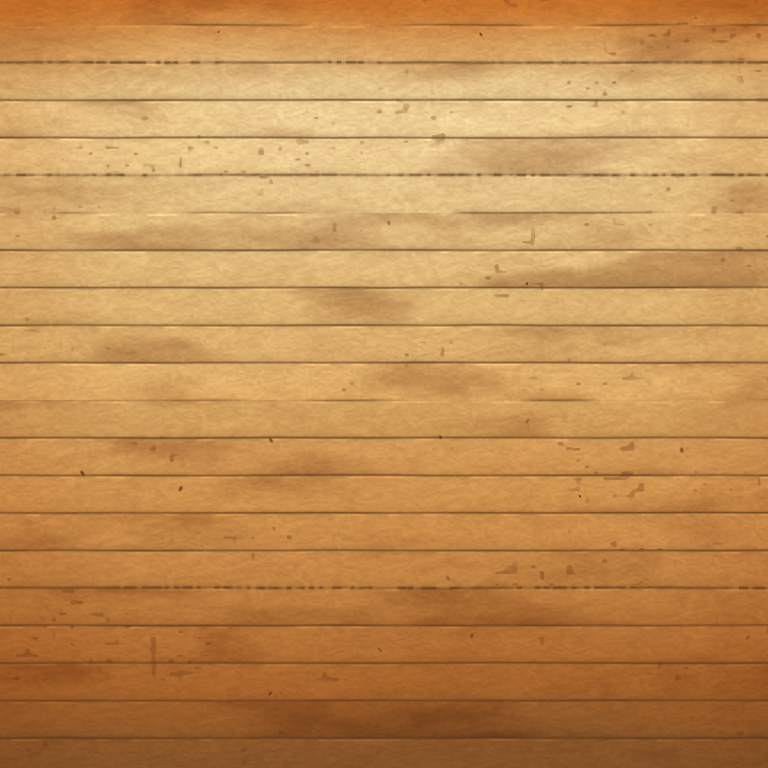
A three.js fragment shader for this texture:

```glsl
// Warm aged wooden slats stacked horizontally, with worn seams and paper-like grain.
varying vec2 vUv;

const float PITCH = 0.04886;        // slat height
const float FIRST_SEAM = 0.0391;    // height of the lowest seam
const float SEAM_WIDTH = 0.0015;
const float SEAM_WOBBLE = 0.0009;
const float SEAM_OPACITY = 0.72;
const float GRAIN = 0.15;
const float STAIN = 0.22;
const float SLAT_TINT = 0.05;
const float SPECK_CELLS = 15.0;
const float SPECK_CHANCE = 0.11;

const vec3 UMBER = vec3(0.53, 0.33, 0.16);
const vec3 RUST = vec3(0.65, 0.385, 0.165);
const vec3 CARAMEL = vec3(0.80, 0.555, 0.295);
const vec3 HONEY = vec3(0.87, 0.685, 0.42);
const vec3 CREAM = vec3(0.93, 0.80, 0.57);
const vec3 ORANGE = vec3(0.76, 0.44, 0.17);
const vec3 SEAM_COLOR = vec3(0.36, 0.23, 0.11);
const vec3 SPECK_COLOR = vec3(0.40, 0.20, 0.08);

float hash(vec2 p) {
  vec3 q = fract(vec3(p.xyx) * 0.1031);
  q += dot(q, q.yzx + 33.33);
  return fract((q.x + q.y) * q.z);
}

float noise(vec2 p) {
  vec2 i = floor(p);
  vec2 f = fract(p);
  f = f * f * (3.0 - 2.0 * f);
  return mix(mix(hash(i), hash(i + vec2(1.0, 0.0)), f.x),
             mix(hash(i + vec2(0.0, 1.0)), hash(i + vec2(1.0, 1.0)), f.x), f.y);
}

float fbm(vec2 p) {
  float sum = 0.0;
  float amp = 0.5;
  for (int i = 0; i < 4; i++) {
    sum += amp * noise(p);
    p = p * 2.03 + 17.3;
    amp *= 0.5;
  }
  return sum / 0.9375;
}

// Light falling over the whole wall, dark at the foot and orange at the top
vec3 wallColor(vec2 uv) {
  float y = uv.y + 0.05 * (fbm(uv * vec2(3.0, 5.0) + 4.0) - 0.5);
  vec3 c = mix(UMBER, RUST, smoothstep(0.0, 0.12, y));
  c = mix(c, CARAMEL, smoothstep(0.08, 0.34, y));
  c = mix(c, HONEY, smoothstep(0.32, 0.57, y));
  float glow = 1.0 - 0.75 * smoothstep(0.1, 0.55, abs(uv.x - 0.52));
  c = mix(c, CREAM, smoothstep(0.50, 0.84, y) * (0.4 + 0.6 * glow));
  c = mix(c, CARAMEL, 0.85 * smoothstep(0.87, 0.955, y));
  return mix(c, ORANGE, smoothstep(0.935, 1.0, y));
}

// Small dark flecks, one at most per cell
float specks(vec2 uv) {
  vec2 p = uv * SPECK_CELLS;
  vec2 cell = floor(p);
  vec2 center = 0.2 + 0.6 * vec2(hash(cell + 3.1), hash(cell + 8.7));
  vec2 d = (fract(p) - center) / SPECK_CELLS;
  d.x += d.y * (hash(cell + 5.3) - 0.5) * 1.6;
  float size = mix(0.0012, 0.0027, hash(cell + 12.9));
  float shape = 1.0 - smoothstep(0.4, 1.4, length(d * vec2(1.0, 0.7)) / size);
  return shape * step(hash(cell + 21.0), SPECK_CHANCE) * (0.35 + 0.55 * hash(cell + 31.0));
}

void main() {
  vec2 uv = vUv;
  float wobble = SEAM_WOBBLE * (noise(vec2(uv.x * 14.0, floor(uv.y / PITCH + 0.7))) - 0.5);
  float rows = (uv.y - FIRST_SEAM + wobble) / PITCH;
  float slat = floor(rows);
  float seam = floor(rows + 0.5);
  float d = (rows - seam) * PITCH;

  // Slat tint and stains that break at each seam
  vec3 color = wallColor(uv);
  float tint = hash(vec2(slat + 40.0, 7.0)) - 0.5;
  float stain = fbm(uv * vec2(5.0, 16.0) + vec2(slat * 3.7 + 60.0, 9.0));
  color *= 1.0 + SLAT_TINT * tint;
  color *= 1.0 - STAIN * smoothstep(0.5, 0.85, stain) * vec3(0.7, 1.0, 1.2);
  color *= 1.0 - 0.07 * smoothstep(0.34, 0.5, abs(uv.x - 0.5)) * vec3(0.5, 1.0, 1.5);

  // Fine fibres, pulp and small scratches
  float fibre = noise(uv * vec2(95.0, 290.0) + 3.0 * noise(uv * 40.0)) - 0.5;
  float pulp = noise(uv * vec2(240.0, 370.0) + 51.0) - 0.5;
  float cloud = fbm(uv * vec2(22.0, 50.0) + 80.0) - 0.5;
  color *= 1.0 + GRAIN * (0.55 * fibre + 0.45 * pulp + 0.5 * cloud) * vec3(0.75, 1.0, 1.3);
  float scratch = smoothstep(0.82, 0.93, noise(uv * vec2(85.0, 130.0) + 140.0));
  scratch *= smoothstep(0.6, 0.8, noise(uv * vec2(9.0, 24.0) + 33.0));
  color = mix(color, SPECK_COLOR, 0.32 * scratch);
  color = mix(color, SPECK_COLOR, specks(uv));

  // Seams: every fifth is worn away in places, a few are finely perforated
  float faint = step(5.0, seam) * step(3.5, mod(seam, 5.0));
  float dotted = max(1.0 - step(0.5, abs(mod(seam, 11.0) - 4.0)),
                     1.0 - step(0.5, abs(seam - 18.0)));
  float wear = noise(vec2(uv.x * 11.0, seam * 5.3 + 20.0));
  float strength = mix(mix(0.65, 1.0, wear), smoothstep(0.35, 0.75, wear) * 0.7, faint);
  float holes = smoothstep(0.3, 0.7, noise(vec2(uv.x * 170.0, seam * 9.1)));
  strength *= mix(1.0, 0.4 + 0.75 * holes, dotted * smoothstep(0.3, 0.6, wear));
  float width = SEAM_WIDTH * (1.0 + 0.35 * dotted);
  float line = exp(-d * d / (width * width));
  float shade = exp(-abs(d) / 0.0045) * mix(0.35, 1.0, step(0.0, d));
  float chip = exp(-pow((d + 0.0026) / 0.0014, 2.0)) * smoothstep(0.45, 0.85, noise(vec2(uv.x * 45.0, seam * 7.7)));
  color *= 1.0 - 0.12 * shade * strength;
  color = mix(color, color * 1.16 + 0.02, 0.7 * chip);
  color = mix(color, SEAM_COLOR, SEAM_OPACITY * line * strength);

  gl_FragColor = vec4(clamp(color, 0.0, 1.0), 1.0);
}
```
